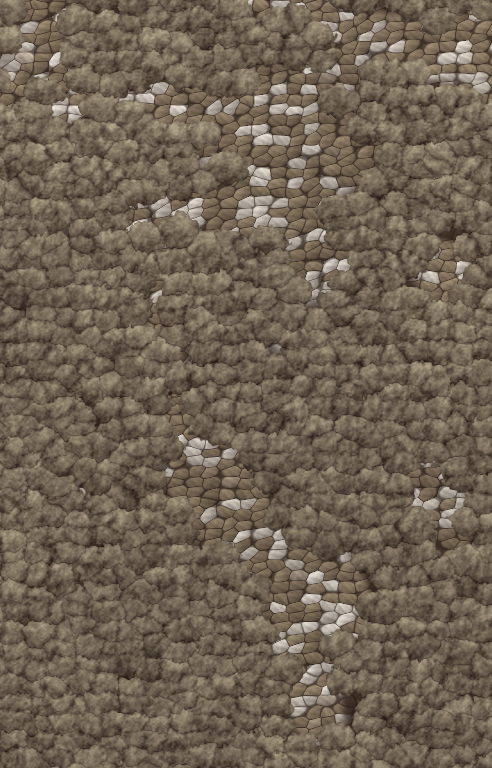
Write a Shadertoy shader that draws this texture.

```glsl
// Cut-and-loop carpet: fuzzy beige tufts stand over patches of bare yarn loops.
// Both layers are jittered cells where the highest neighbour wins; noise frays
// the tufts, and a stretched noise field decides where the pile is missing.

const vec3 SHADOW_COLOR = vec3(0.15, 0.105, 0.085);
const vec3 PILE_COLOR = vec3(0.60, 0.55, 0.46);
const vec3 TAN_YARN = vec3(0.60, 0.53, 0.43);
const vec3 PALE_YARN = vec3(0.83, 0.80, 0.76);
const vec2 TUFT_SIZE = vec2(0.031, 0.024);   // cell size, in canvas heights
const vec2 LOOP_SIZE = vec2(0.022, 0.0135);
const float BARE_LEVEL = 0.67;               // higher leaves fewer bare patches
const float PALE_SHARE = 0.34;               // share of pale loops
const float FRAY = 0.008;                    // raggedness of tuft outlines
const float FIBRE_CONTRAST = 0.95;

float hash(vec2 p) {
    return fract(sin(dot(p, vec2(127.1, 311.7))) * 43758.5453);
}

vec2 hash2(vec2 p) {
    return vec2(hash(p), hash(p + 57.3));
}

float noise(vec2 p) {
    vec2 i = floor(p), f = fract(p);
    f = f * f * (3.0 - 2.0 * f);
    return mix(mix(hash(i), hash(i + vec2(1, 0)), f.x),
               mix(hash(i + vec2(0, 1)), hash(i + vec2(1, 1)), f.x), f.y);
}

// Positive where the pile is missing: wide bands above, upright trails below
float bareness(vec2 p) {
    float bands = noise(p * vec2(6.0, 13.0) + 3.7);
    float trails = noise(vec2(p.x + 0.25 * p.y, p.y) * vec2(13.0, 7.0) + 21.4);
    return mix(trails, bands, smoothstep(0.62, 0.76, p.y)) - BARE_LEVEL;
}

// Fine fibre grain, centred on zero
float fibres(vec2 p) {
    vec2 slanted = mat2(0.8, 0.6, -0.6, 0.8) * p;
    return 0.40 * noise(slanted * vec2(120.0, 90.0))
         + 0.35 * noise(slanted * vec2(270.0, 170.0) + 9.1)
         + 0.25 * noise(p * 430.0 + 4.3) - 0.5;
}

// Yarn loops: tilted ellipses, round-shaded, with dark gaps and a faint twist
vec3 loopLayer(vec2 p) {
    vec2 q = p / LOOP_SIZE, cell = floor(q);
    float best = -9.0, second = -9.0;
    vec2 local = vec2(0.0), id = cell;
    for (int j = -1; j <= 1; j++)
    for (int i = -1; i <= 1; i++) {
        vec2 c = cell + vec2(i, j);
        vec2 d = (q - c - 0.5 - 0.5 * (hash2(c) - 0.5)) * LOOP_SIZE;
        float tilt = 0.3 + 1.1 * (hash(c + 8.8) - 0.5);
        d = mat2(cos(tilt), -sin(tilt), sin(tilt), cos(tilt)) * d;
        d /= vec2(0.0135, 0.0083);
        float height = 1.0 - dot(d, d) + 0.25 * hash(c + 31.0);
        if (height > best) {
            second = best; best = height; local = d; id = c;
        } else second = max(second, height);
    }
    float gap = smoothstep(-0.1, 0.5, best) * smoothstep(-0.05, 0.35, best - second);
    float twist = 0.05 * sin(7.0 * local.x + 5.0 * local.y);
    float tone = 0.72 + 0.22 * local.y + twist + 0.25 * fibres(p);
    tone *= mix(0.35, 1.05, gap) * (0.85 + 0.25 * hash(id + 2.2));
    float pale = smoothstep(1.0 - PALE_SHARE, 1.05 - PALE_SHARE, hash(id + 14.6));
    vec3 yarn = mix(TAN_YARN, PALE_YARN, pale);
    return mix(SHADOW_COLOR, yarn, clamp(tone + 0.1 * pale, 0.0, 1.1));
}

// Tufts: frayed domes lit from above; returns tone and coverage
vec2 tuftLayer(vec2 p) {
    vec2 fray = vec2(noise(p * 95.0), noise(p * 95.0 + 40.0)) - 0.5;
    fray += 0.6 * (vec2(noise(p * 260.0 + 7.0), noise(p * 260.0 + 70.0)) - 0.5);
    vec2 q = (p + FRAY * fray) / TUFT_SIZE, cell = floor(q);
    float best = -9.0, second = -9.0;
    vec2 local = vec2(0.0), id = cell;
    for (int j = -1; j <= 1; j++)
    for (int i = -1; i <= 1; i++) {
        vec2 c = cell + vec2(i, j);
        vec2 centre = c + 0.5 + 0.7 * (hash2(c + 5.0) - 0.5);
        if (bareness(centre * TUFT_SIZE) + 0.12 * (hash(c + 77.0) - 0.5) > 0.0) continue;
        vec2 d = q - centre;
        float height = 0.8 + 0.25 * hash(c + 19.0) - dot(d, d);
        if (height > best) {
            second = best; best = height; local = d; id = c;
        } else second = max(second, height);
    }
    float crevice = smoothstep(-0.05, 0.32, best - second);
    float tone = 0.70 + 0.36 * local.y + 0.16 * (hash(id + 3.0) - 0.5);
    tone = tone * mix(0.62, 1.0, crevice) * mix(0.7, 1.0, smoothstep(0.15, 0.5, best));
    return vec2(tone + FIBRE_CONTRAST * fibres(p), smoothstep(0.14, 0.28, best));
}

void mainImage(out vec4 fragColor, in vec2 fragCoord) {
    vec2 p = fragCoord / iResolution.y;

    // Loops sink into shadow beneath the surrounding pile
    float openness = smoothstep(-0.16, 0.04, bareness(p));
    vec3 color = mix(SHADOW_COLOR, loopLayer(p), mix(0.25, 1.0, openness));

    vec2 tuft = tuftLayer(p);
    vec3 pile = mix(SHADOW_COLOR, PILE_COLOR, clamp(tuft.x, 0.0, 1.15));
    color = mix(color, pile, tuft.y);

    // Broad unevenness, a little lighter toward the top
    color *= 0.95 + 0.09 * p.y + 0.10 * (noise(p * 5.0 + 2.0) - 0.5);
    fragColor = vec4(color, 1.0);
}
```
